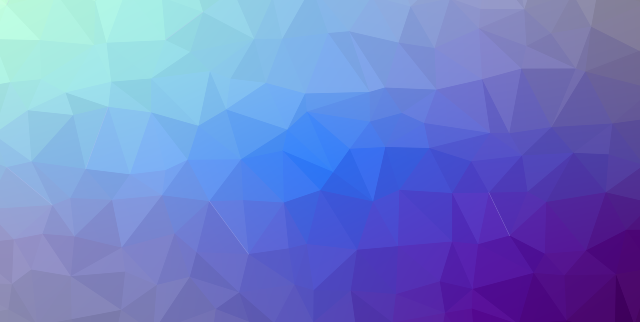
Give the GLSL for this background, as a Shadertoy shader.

```glsl
// Low-poly mesh of soft triangles: mint to blue to violet, with a few pale seams.

const vec2 CELLS = vec2(16.0, 8.0);      // mesh columns and rows
const vec2 JITTER = vec2(0.80, 0.70);    // vertex scatter, in cells
const float FLATNESS = 0.75;             // 0 = smooth gradient, 1 = flat facets
const float SHADE_RANGE = 0.045;         // brightness spread between facets
const float SEAM_CHANCE = 0.06;
const float SEAM_WIDTH = 0.008;          // in cells
const float SEAM_ALPHA = 0.3;
const vec3 SEAM_COLOR = vec3(0.75, 0.75, 0.95);

// Colour stops from left to right, one list per height
const vec3 BOTTOM[5] = vec3[5](vec3(0.53, 0.53, 0.67), vec3(0.47, 0.47, 0.69),
    vec3(0.32, 0.29, 0.71), vec3(0.34, 0.04, 0.58), vec3(0.25, 0.00, 0.34));
const vec3 LOWER[5] = vec3[5](vec3(0.60, 0.58, 0.78), vec3(0.48, 0.50, 0.80),
    vec3(0.29, 0.32, 0.82), vec3(0.33, 0.12, 0.69), vec3(0.31, 0.03, 0.47));
const vec3 MIDDLE[5] = vec3[5](vec3(0.56, 0.74, 0.90), vec3(0.46, 0.66, 0.95),
    vec3(0.15, 0.47, 0.98), vec3(0.31, 0.30, 0.80), vec3(0.31, 0.25, 0.61));
const vec3 UPPER[5] = vec3[5](vec3(0.66, 0.93, 0.88), vec3(0.57, 0.85, 0.91),
    vec3(0.47, 0.67, 0.94), vec3(0.47, 0.47, 0.80), vec3(0.44, 0.40, 0.58));
const vec3 TOP[5] = vec3[5](vec3(0.76, 1.00, 0.86), vec3(0.64, 0.93, 0.89),
    vec3(0.53, 0.73, 0.91), vec3(0.58, 0.60, 0.80), vec3(0.52, 0.50, 0.57));

vec2 hash22(vec2 p) {
    vec3 q = fract(p.xyx * vec3(0.1031, 0.1030, 0.0973));
    q += dot(q, q.yzx + 33.33);
    return fract((q.xx + q.yz) * q.zy);
}

float cross2(vec2 a, vec2 b) { return a.x * b.y - a.y * b.x; }

vec3 alongStops(vec3 stops[5], float t) {
    t = clamp(t, 0.0, 1.0) * 4.0;
    int i = min(int(t), 3);
    return mix(stops[i], stops[i + 1], t - float(i));
}

vec3 colorField(vec2 p) {
    vec3 column[5] = vec3[5](alongStops(BOTTOM, p.x), alongStops(LOWER, p.x),
        alongStops(MIDDLE, p.x), alongStops(UPPER, p.x), alongStops(TOP, p.x));
    return alongStops(column, p.y);
}

vec2 meshVertex(vec2 id) { return id + (hash22(id + 17.0) - 0.5) * JITTER; }

// Distance to the left side of the line a-b
float edgeSide(vec2 p, vec2 a, vec2 b) {
    return cross2(b - a, p - a) / max(length(b - a), 1e-4);
}

float segmentDistance(vec2 p, vec2 a, vec2 b) {
    vec2 ab = b - a;
    return length(p - a - ab * clamp(dot(p - a, ab) / dot(ab, ab), 0.0, 1.0));
}

// Adds one counter-clockwise facet: colour in rgb, coverage in a
void addFacet(inout vec4 sum, vec2 p, vec2 a, vec2 b, vec2 c, float shade, float pixel) {
    float inside = min(edgeSide(p, a, b), min(edgeSide(p, b, c), edgeSide(p, c, a)));
    float cover = smoothstep(-0.5 * pixel, 0.5 * pixel, inside);
    if (cover <= 0.0) return;
    vec2 center = (a + b + c) / 3.0;
    vec3 color = colorField(mix(p, center, FLATNESS) / CELLS);
    color += (shade - 0.5) * SHADE_RANGE;
    sum += vec4(color, 1.0) * cover;
}

void mainImage(out vec4 fragColor, in vec2 fragCoord) {
    vec2 p = fragCoord / iResolution.xy * CELLS;
    float pixel = CELLS.y / iResolution.y;
    vec4 sum = vec4(0.0);
    float seam = 0.0;

    for (int y = -1; y <= 1; y++)
    for (int x = -1; x <= 1; x++) {
        vec2 id = floor(p) + vec2(x, y);
        vec2 a = meshVertex(id);
        vec2 b = meshVertex(id + vec2(1, 0));
        vec2 c = meshVertex(id + vec2(1, 1));
        vec2 d = meshVertex(id + vec2(0, 1));

        // Delaunay test: sign of sin(angle at b + angle at d) picks the diagonal
        float turn = cross2(c - b, a - b) * dot(a - d, c - d)
                   + dot(c - b, a - b) * cross2(a - d, c - d);
        if (turn < 0.0) {
            vec2 first = a;
            a = b; b = c; c = d; d = first;
        }

        vec2 shade = hash22(id + 71.0);
        addFacet(sum, p, a, b, c, shade.x, pixel);
        addFacet(sum, p, a, c, d, shade.y, pixel);

        // Rare pale seam along the diagonal
        if (hash22(id + 133.0).x < SEAM_CHANCE) {
            float gap = segmentDistance(p, a, c) - SEAM_WIDTH;
            seam = max(seam, 1.0 - smoothstep(-0.5 * pixel, 0.5 * pixel, gap));
        }
    }

    vec3 color = sum.rgb / max(sum.a, 1e-4);
    color = mix(color, SEAM_COLOR, seam * SEAM_ALPHA);
    fragColor = vec4(clamp(color, 0.0, 1.0), 1.0);
}
```
